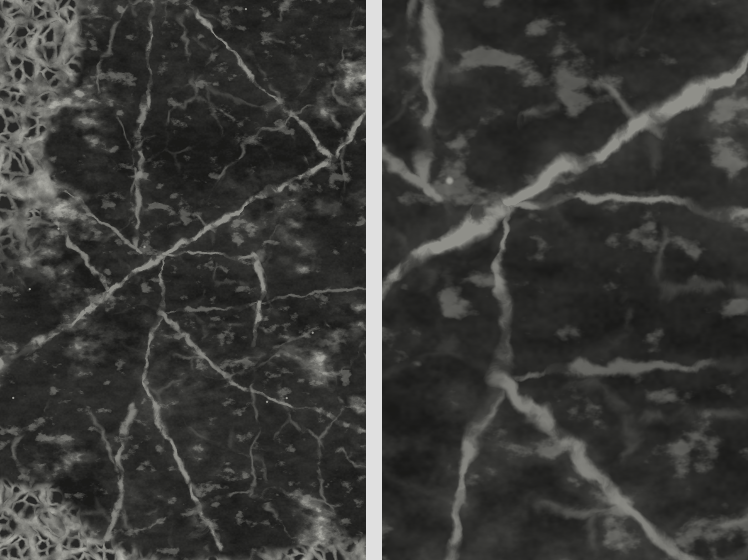
Left: the whole. Right: its middle third, enlarged.
Write a Shadertoy shader that draws this texture.

```glsl
float hash(vec2 p) {
    vec3 h = fract(p.xyx * 0.1031);
    h += dot(h, h.yzx + 33.33);
    return fract((h.x + h.y) * h.z);
}

float noise(vec2 p) {
    vec2 cell = floor(p), f = fract(p);
    f = f * f * (3.0 - 2.0 * f);
    float low = mix(hash(cell), hash(cell + vec2(1, 0)), f.x);
    float high = mix(hash(cell + vec2(0, 1)), hash(cell + vec2(1, 1)), f.x);
    return mix(low, high, f.y);
}

float fbm(vec2 p) {
    float sum = 0.0, amplitude = 0.5;
    for (int i = 0; i < 5; i++) {
        sum += amplitude * noise(p);
        p = mat2(1.6, 1.2, -1.2, 1.6) * p + 17.3;
        amplitude *= 0.5;
    }
    return sum / 0.97;
}

vec2 warp(vec2 p, float scale, float amount) {
    return p + amount * (vec2(fbm(p * scale + 40.0), fbm(p * scale + 91.0)) - 0.5);
}

// Distance to the borders of irregular cells, zero on a border
float cellBorder(vec2 p) {
    vec2 cell = floor(p), f = fract(p);
    float nearest = 8.0, second = 8.0;
    for (int y = -1; y <= 1; y++)
    for (int x = -1; x <= 1; x++) {
        vec2 o = vec2(x, y);
        vec2 seed = vec2(hash(cell + o + 7.0), hash(cell + o + 53.0));
        float d = length(o + seed - f);
        second = min(second, max(nearest, d));
        nearest = min(nearest, d);
    }
    return second - nearest;
}

// Gritty vein of uneven width with a faint halo
float vein(vec2 p, vec2 a, vec2 b, float width, float strength) {
    vec2 along = b - a;
    float t = clamp(dot(p - a, along) / dot(along, along), 0.0, 1.0);
    float d = length(p - a - along * t);
    float w = width * (0.3 + 1.2 * noise(p * 32.0 + a * 90.0));
    float core = 1.0 - smoothstep(w * 0.3, w + 0.001, d);
    float broken = mix(0.25, 1.1, smoothstep(0.3, 0.65, fbm(p * 55.0 + b * 30.0)));
    return strength * (core * broken + 0.22 * exp(-d / (1.6 * width)) * broken);
}

// Hairline cracks that fade in and out and break into dashes
float hairlines(vec2 p, float scale, float width, float offset) {
    float line = 1.0 - smoothstep(0.0, width, cellBorder(p * scale + offset));
    float dashes = smoothstep(0.36, 0.64, fbm(p * 42.0 + offset));
    return line * dashes * smoothstep(0.4, 0.62, fbm(p * 5.0 + offset));
}

float mainVeins(vec2 p) {
    vec2 hub = vec2(0.29, 0.545), fork = vec2(0.29, 0.434), knee = vec2(0.254, 0.32);
    vec2 cross = vec2(0.60, 0.72), bend = vec2(0.42, 0.323), hook = vec2(0.475, 0.49);
    // Diagonal band and the branch crossing it
    float v = vein(p, vec2(-0.02, 0.325), hub, 0.010, 0.9);
    v = max(v, vein(p, hub, cross, 0.007, 0.85));
    v = max(v, vein(p, cross, vec2(0.67, 0.82), 0.007, 0.8));
    v = max(v, vein(p, vec2(0.34, 0.99), cross, 0.006, 0.75));
    // Upright line and its lower forks
    v = max(v, vein(p, vec2(0.282, 1.02), vec2(0.25, 0.76), 0.005, 0.65));
    v = max(v, vein(p, vec2(0.252, 0.83), vec2(0.244, 0.545), 0.007, 0.6));
    v = max(v, vein(p, hub, fork, 0.005, 0.65));
    v = max(v, vein(p, fork, knee, 0.005, 0.65));
    v = max(v, vein(p, knee, vec2(0.39, 0.02), 0.006, 0.75));
    v = max(v, vein(p, vec2(0.235, 0.27), vec2(0.195, 0.04), 0.007, 0.65));
    v = max(v, vein(p, fork, bend, 0.005, 0.65));
    v = max(v, vein(p, bend, vec2(0.67, 0.22), 0.005, 0.65));
    v = max(v, vein(p, fork, vec2(0.67, 0.49), 0.003, 0.45));
    // Hooked strand and left feeders
    v = max(v, vein(p, hub, vec2(0.455, 0.54), 0.005, 0.65));
    v = max(v, vein(p, vec2(0.455, 0.54), hook, 0.009, 0.75));
    v = max(v, vein(p, hook, vec2(0.457, 0.395), 0.008, 0.9));
    v = max(v, vein(p, vec2(0.09, 0.675), vec2(0.247, 0.545), 0.005, 0.6));
    return max(v, vein(p, vec2(0.09, 0.61), vec2(0.195, 0.48), 0.005, 0.65));
}

// Pale rubble: upper left edge, lower left corner and bottom rim
float rubbleArea(vec2 p) {
    float ragged = 0.12 * (fbm(p * 9.0 + 5.0) - 0.5);
    float side = 0.085 + 0.045 * smoothstep(0.78, 0.95, p.y);
    float left = smoothstep(0.01, -0.015, p.x - side + ragged) * smoothstep(0.44, 0.68, p.y);
    float slope = 0.02 + 0.13 * smoothstep(0.22, 0.0, p.x);
    return max(left, smoothstep(0.015, -0.015, p.y - slope + ragged));
}

void mainImage(out vec4 fragColor, in vec2 fragCoord) {
    vec2 p = fragCoord / iResolution.y;
    vec2 bent = warp(warp(p, 9.0, 0.035), 50.0, 0.016);
    vec2 torn = warp(warp(p, 6.0, 0.08), 45.0, 0.018);

    // Dark ground with clouds, level streaks and grain
    float level = 0.075 + 0.125 * fbm(p * 7.0);
    level += 0.09 * (fbm(p * vec2(50.0, 95.0)) - 0.5);
    level += 0.025 * (noise(p * 330.0) - 0.5);
    float sides = smoothstep(0.42, 0.65, p.x) + smoothstep(0.25, 0.05, p.x);
    float grit = fbm(p * vec2(42.0, 60.0) + 12.0);
    float veil = smoothstep(0.45, 0.75, fbm(torn * 11.0 + 8.0));
    level += veil * (0.05 + 0.2 * sides) * smoothstep(0.25, 0.7, grit) * 1.6;
    level += 0.2 * smoothstep(0.62, 0.8, grit);

    // Hairlines, denser near the sides
    float fine = 0.6 * hairlines(torn, 5.0, 0.05, 3.0);
    fine = max(fine, (0.3 + 0.4 * sides) * hairlines(torn, 10.0, 0.1, 27.0));
    level = mix(level, 0.5, fine);

    // Rubble mesh around dark fragments of mixed size
    vec2 shards = warp(p, 22.0, 0.035);
    float mesh = 1.0 - smoothstep(0.06, 0.4, cellBorder(shards * 20.0));
    mesh = max(mesh, 0.85 - smoothstep(0.05, 0.55, cellBorder(shards * 48.0)));
    float rubble = 0.15 + 0.42 * mesh * (0.2 + 1.3 * fbm(p * 55.0));
    level = mix(level, rubble, rubbleArea(p));

    level = mix(level, 0.56, clamp(mainVeins(bent), 0.0, 1.0));

    // Rare bright specks
    vec2 grid = p * 26.0, spot = floor(grid);
    vec2 centre = 0.25 + 0.5 * vec2(hash(spot + 11.0), hash(spot + 67.0));
    float speck = 1.0 - smoothstep(0.02, 0.08, length(fract(grid) - centre));
    level = mix(level, 0.6, speck * step(0.975, hash(spot + 29.0)));

    vec3 stoneTint = vec3(1.0, 1.0, 0.96);
    fragColor = vec4(max(level, 0.1) * stoneTint, 1.0);
}
```
